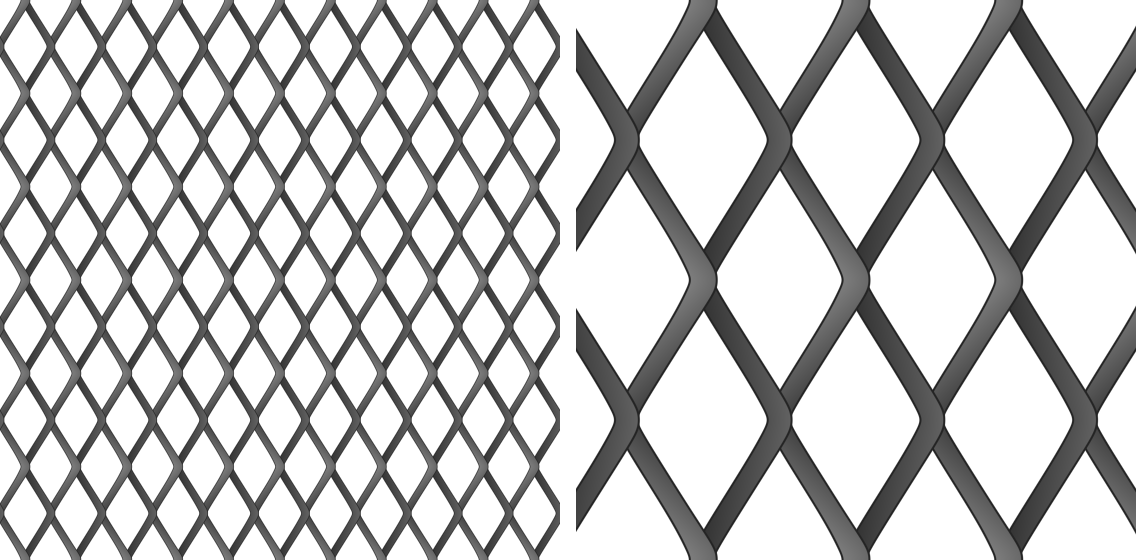
Left: the whole. Right: its middle third, enlarged.
This pattern is drawn by a Shadertoy shader. Its source:

```glsl
// Expanded steel mesh: interlocked wavy wires forming tall diamond openings on white.

const vec2  REPEATS      = vec2(11.0, 6.0);  // diamonds across and down
const float BEND         = 0.97;             // 0 = sine wave, 1 = sharp zigzag
const float HALF_WIDTH   = 0.0068;           // wire half width, outline included
const float NODE_SWELL   = 0.0018;           // extra half width at front bends
const float OUTLINE      = 0.0012;
const float CROSS_SHADE  = 0.035;            // tone change across a wire
const vec3  BACKGROUND   = vec3(1.0);
const vec3  OUTLINE_TONE = vec3(0.14);
const vec2  LIT_TONES    = vec2(0.29, 0.45); // back bend, front bend
const vec2  SHADED_TONES = vec2(0.21, 0.35);
const float TAU          = 6.2831853;

// Rounded triangle wave in x, its slope in y; peaks of +1 at whole numbers.
vec2 roundedZigzag(float t) {
    float c = BEND * cos(TAU * t);
    float scale = 1.0 / asin(BEND);
    float slope = -TAU * BEND * sin(TAU * t) / sqrt(1.0 - c * c);
    return vec2(asin(c), slope) * scale;
}

// Paints one wire over the colour below it.
vec3 paintWire(vec3 below, vec2 uv, float index, float pixel) {
    float lane = 0.5 / REPEATS.x;
    bool lit = mod(index, 2.0) < 0.5;
    vec2 wave = roundedZigzag(uv.y * REPEATS.y) * (lit ? 1.0 : -1.0);

    // Signed distance across the wire, corrected for its slope.
    float amplitude = 0.5 * lane;
    float centre = (index + 0.5) * lane + amplitude * wave.x;
    float slope = amplitude * wave.y * REPEATS.y;
    float across = (uv.x - centre) * inversesqrt(1.0 + slope * slope);

    // The right-hand bends lie in front and are wider and brighter.
    float front = 0.5 + 0.5 * wave.x;
    float swell = NODE_SWELL * pow(front, 6.0) * (lit ? 1.0 : 0.5);
    float edge = abs(across) - HALF_WIDTH - swell;

    vec2 tones = lit ? LIT_TONES : SHADED_TONES;
    float side = clamp(across / HALF_WIDTH, -1.0, 1.0);
    float tone = mix(tones.x, tones.y, front) + CROSS_SHADE * side * (lit ? -1.0 : 1.0);

    float blur = 0.75 * pixel;
    float body = 1.0 - smoothstep(-blur, blur, edge + OUTLINE);
    float cover = 1.0 - smoothstep(-blur, blur, edge);
    return mix(below, mix(OUTLINE_TONE, vec3(tone), body), cover);
}

void mainImage(out vec4 fragColor, in vec2 fragCoord) {
    vec2 uv = fragCoord / iResolution.xy;
    float pixel = 1.0 / min(iResolution.x, iResolution.y);
    float lane = floor(uv.x * REPEATS.x * 2.0);

    // Neighbouring wires from right to left, so each front bend covers the next wire.
    vec3 colour = BACKGROUND;
    for (float offset = 1.0; offset >= -1.0; offset -= 1.0) {
        colour = paintWire(colour, uv, lane + offset, pixel);
    }
    fragColor = vec4(colour, 1.0);
}
```
